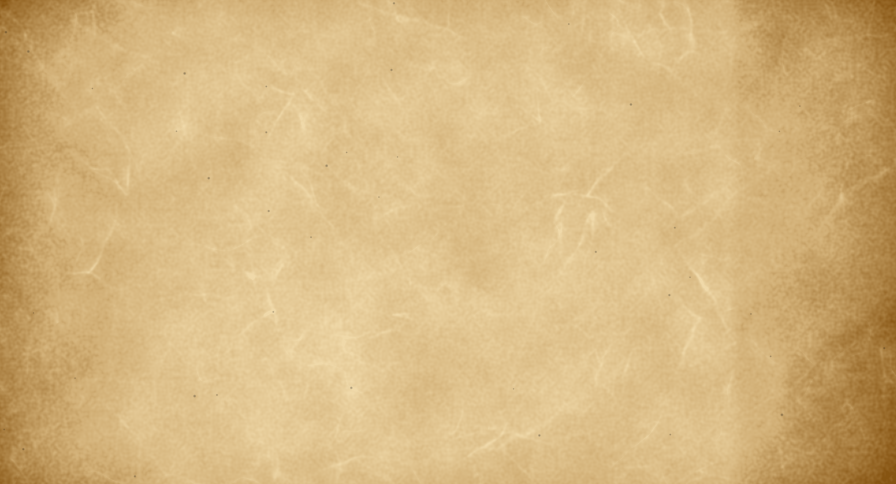
Give the GLSL for this texture, as a Shadertoy shader.

```glsl
#define DARK vec3(0.61, 0.43, 0.18)
#define TAN vec3(0.82, 0.685, 0.46)
#define CREAM vec3(0.918, 0.82, 0.625)
#define BASE_TONE 0.82
#define MOTTLE 0.68
#define CREASE 0.34
#define VEIN 0.16
#define GRAIN 0.17
#define SPECK_CELLS 24.0
#define LEFT_FOLD 0.14
#define RIGHT_FOLD 0.82

vec2 hash2(vec2 p) {
    vec3 a = fract(p.xyx * vec3(0.1031, 0.1030, 0.0973));
    a += dot(a, a.yzx + 33.33);
    return fract((a.xx + a.yz) * a.zy);
}

float cornerSlope(vec2 cell, vec2 offset) {
    return dot(hash2(cell) * 2.0 - 1.0, offset);
}

float gradientNoise(vec2 p) {
    vec2 i = floor(p), f = fract(p), e = vec2(0, 1);
    vec2 u = f * f * f * (f * (f * 6.0 - 15.0) + 10.0);
    return mix(mix(cornerSlope(i, f), cornerSlope(i + e.yx, f - e.yx), u.x),
               mix(cornerSlope(i + e.xy, f - e.xy), cornerSlope(i + 1.0, f - 1.0), u.x), u.y);
}

float fbm(vec2 p) {
    float sum = 0.0, amp = 0.6;
    for (int i = 0; i < 5; i++) {
        sum += amp * gradientNoise(p);
        p = mat2(1.6, 1.2, -1.2, 1.6) * p + 17.3;
        amp *= 0.55;
    }
    return sum;
}

// Rays spreading from one random node per cell: a bright line and a soft lit side
float creases(vec2 p, float width) {
    vec2 home = floor(p);
    float light = 0.0;
    for (int k = 0; k < 9; k++) {
        vec2 cell = home + vec2(k % 3, k / 3) - 1.0;
        vec2 d = p - cell - hash2(cell + 50.0);
        for (int r = 0; r < 3; r++) {
            vec2 rnd = hash2(cell * 3.0 + float(r) * 19.0 + 90.0);
            float angle = 6.2832 * (rnd.x + float(r)) / 3.0;
            vec2 dir = vec2(cos(angle), sin(angle));
            float along = dot(d, dir) / mix(0.35, 0.95, rnd.y);
            float across = dot(d, vec2(-dir.y, dir.x));
            float taper = smoothstep(-0.04, 0.04, along) * (1.0 - smoothstep(0.1, 1.0, along));
            float line = exp(-across * across / (width * width));
            float side = smoothstep(-width, width, across) * exp(-abs(across) * 13.0);
            light += taper * fract(rnd.x * 7.0 + rnd.y) * (line + 0.5 * side);
        }
    }
    return light;
}

// Thin wandering threads along the zero lines of noise
float veins(vec2 p, float width) {
    float n = gradientNoise(p) + 0.25 * gradientNoise(p * 2.7 + 8.0);
    float fade = smoothstep(0.0, 0.35, gradientNoise(p * 0.9 + 70.0));
    return fade * (exp(-abs(n) / width) + 0.4 * exp(-abs(n) / (5.0 * width)));
}

float specks(vec2 p, float soft) {
    vec2 cell = floor(p), place = hash2(cell + 7.0), rnd = hash2(cell + 211.0);
    float radius = 0.02 + 0.035 * rnd.y;
    float d = length(fract(p) - 0.15 - 0.7 * place);
    return step(0.95, rnd.x) * (1.0 - smoothstep(radius - soft, radius + soft, d));
}

// Browned margins, strongest at the right
float agedEdges(vec2 q) {
    vec2 low = exp(-q / vec2(0.09, 0.06));
    vec2 high = exp(-(1.0 - q) / vec2(0.11, 0.06));
    return 0.62 * low.x + 0.60 * high.x + 0.20 * low.y + 0.28 * high.y;
}

// Vertical folds and the shaded diagonal corner
float foldShade(vec2 q, float wobble) {
    float left = 1.0 - smoothstep(-0.025, 0.02, q.x - LEFT_FOLD + 0.05 * wobble);
    float right = smoothstep(-0.008, 0.010, q.x - RIGHT_FOLD);
    float slant = q.y - 0.13 - 1.5 * (q.x - RIGHT_FOLD) + 0.15 * wobble;
    float corner = (1.0 - smoothstep(-0.05, 0.03, slant)) * smoothstep(0.0, 0.08, q.x - RIGHT_FOLD);
    return 0.08 * left + 0.13 * right + 0.16 * corner;
}

void mainImage(out vec4 fragColor, in vec2 fragCoord) {
    vec2 q = fragCoord / iResolution.xy;
    vec2 p = fragCoord / iResolution.y;
    float cloud = fbm(p * 2.4 + 4.0);
    float blotch = fbm(p * 6.5 + 31.0);

    float tone = BASE_TONE + MOTTLE * (0.45 * cloud + 0.6 * blotch);
    tone -= agedEdges(q) * (1.0 + 0.5 * cloud + 0.4 * blotch) + foldShade(q, cloud);

    // Crumpled paper at three scales, broken up by patches
    vec2 warped = p + 0.035 * vec2(gradientNoise(p * 7.0), gradientNoise(p * 7.0 + 40.0));
    warped += 0.010 * vec2(gradientNoise(p * 25.0), gradientNoise(p * 25.0 + 60.0));
    float patches = smoothstep(-0.4, 0.3, gradientNoise(p * 4.0 + 12.0));
    float wear = max(0.65 + 1.1 * gradientNoise(p * 28.0), 0.0);
    float crumple = creases(warped * 2.3, 0.010) + 0.9 * creases(warped * 4.5 + 9.0, 0.018)
                  + 0.6 * creases(warped * 9.0 + 23.0, 0.035);
    tone += patches * wear * CREASE * crumple;
    tone += wear * VEIN * (veins(warped * 4.0 + 3.0, 0.018) + veins(warped * 8.0 + 15.0, 0.035));

    // Fine fibre
    tone += GRAIN * (gradientNoise(p * 130.0) + 0.6 * gradientNoise(p * 61.0 + 5.0));

    tone = clamp(tone, -0.2, 1.12);
    vec3 paper = tone < 0.5 ? mix(DARK, TAN, tone * 2.0) : mix(TAN, CREAM, tone * 2.0 - 1.0);
    float soft = min(SPECK_CELLS / iResolution.y, 0.1);
    paper *= 1.0 - 0.3 * specks(p * SPECK_CELLS, soft);
    fragColor = vec4(paper, 1.0);
}
```
